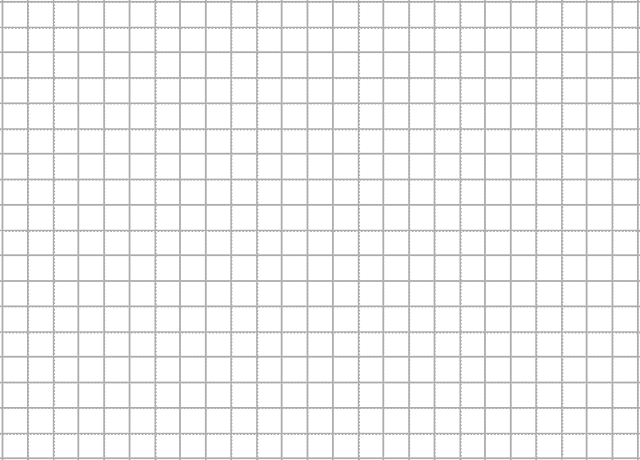
This pattern is drawn by a WebGL 1 fragment shader. Its source:

```glsl
precision highp float;
// Square ruled paper: thin grey lines on white, 25 cells across and 18 down.
// Each axis is a repeated line distance; every fourth gap is slightly short,
// and some lines carry a fine dashed wear along one edge.

uniform vec2 u_resolution;

#define PITCH vec2(0.05525, 0.05517)    // cell size, canvas height = 1
#define ORIGIN vec2(0.0054, 0.0040)     // first lines, from the top left
#define SHORT_GAP vec2(2.0, 1.0)        // line before the short gap, in each four
#define LINE_WIDTH 0.0039
#define SNAP 0.016                      // line shift beside a short gap, in cells
#define DASHES 7.5                      // dashes per cell
#define DASH_DEPTH 0.0011
#define PAPER vec3(1.0)
#define INK vec3(0.675)

float hash(float n) {
    return fract(sin(n * 127.1 + 31.7) * 43758.5453);
}

// Coverage of one family of parallel lines; across and along are in cells.
float ruling(float across, float along, float pitch, float shortGap, float seed) {
    float index = floor(across + 0.5);
    float phase = mod(index - shortGap + 8.0, 4.0);

    // Uneven spacing: the two lines around the short gap lean together.
    float shift = phase < 0.5 ? SNAP : (phase < 1.5 ? -SNAP : 0.0);
    float offset = (across - index - shift) * pitch;

    // Dashed wear, strongest on the line before the short gap.
    float rough = phase < 0.5 ? 1.0 : 0.8 * hash(index + seed);
    rough *= phase > 0.5 && phase < 1.5 ? 0.25 : 1.0;
    float dash = sin(6.28318 * (along * DASHES + hash(index + seed + 9.0)));
    float wear = rough * DASH_DEPTH * dash;

    // One edge stays straight while the other follows the dashes.
    float pixel = 1.0 / u_resolution.y;
    float halfWidth = 0.5 * LINE_WIDTH;
    float edge = min(halfWidth + offset, halfWidth + wear - offset);
    return clamp(edge / pixel + 0.5, 0.0, 1.0);
}

void main() {
    vec2 p = vec2(gl_FragCoord.x, u_resolution.y - gl_FragCoord.y) / u_resolution.y;
    vec2 cell = (p - ORIGIN) / PITCH;

    float columns = ruling(cell.x, cell.y, PITCH.x, SHORT_GAP.x, 3.0);
    float rows = ruling(cell.y, cell.x, PITCH.y, SHORT_GAP.y, 57.0);

    gl_FragColor = vec4(mix(PAPER, INK, max(columns, rows)), 1.0);
}
```
